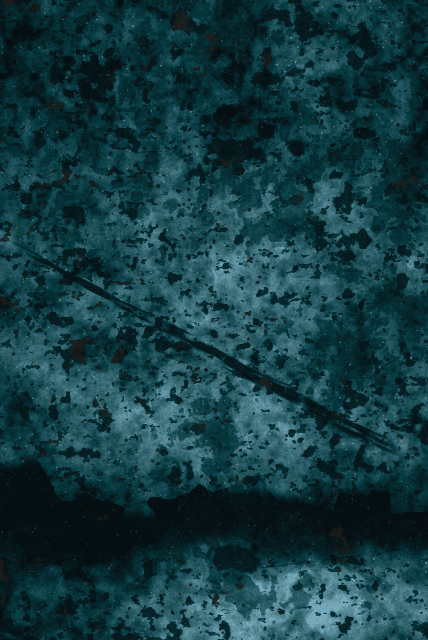
A Shadertoy shader for this texture:

```glsl
float hash(vec2 p) {
    vec3 q = fract(vec3(p.xyx) * 0.1031);
    q += dot(q, q.yzx + 33.33);
    return fract((q.x + q.y) * q.z);
}

vec2 hash2(vec2 p) {
    return vec2(hash(p), hash(p + 57.3));
}

float noise(vec2 p) {
    vec2 cell = floor(p), f = fract(p);
    f = f * f * (3.0 - 2.0 * f);
    float low = mix(hash(cell), hash(cell + vec2(1, 0)), f.x);
    float high = mix(hash(cell + vec2(0, 1)), hash(cell + vec2(1, 1)), f.x);
    return mix(low, high, f.y);
}

float fbm(vec2 p) {
    float sum = 0.0, amp = 0.53;
    for (int i = 0; i < 4; i++) {
        sum += amp * noise(p);
        p = mat2(1.6, 1.2, -1.2, 1.6) * p + 17.7;
        amp *= 0.5;
    }
    return sum;
}

// Random brightness of the nearest cell: flat, trowelled patches
float patches(vec2 p) {
    vec2 cell = floor(p);
    float nearest = 9.0, value = 0.0;
    for (int j = -1; j <= 1; j++)
    for (int i = -1; i <= 1; i++) {
        vec2 id = cell + vec2(i, j);
        float d = length(id + hash2(id) - p);
        if (d < nearest) { nearest = d; value = hash(id + 9.1); }
    }
    return value - 0.5;
}

// Sparse round grains; x is coverage, y a random value
vec2 specks(vec2 p, float density) {
    vec2 id = floor(p);
    vec2 center = 0.3 + 0.4 * hash2(id + 3.0);
    float radius = mix(0.12, 0.32, hash(id + 21.0));
    float disc = 1.0 - smoothstep(radius - 0.1, radius + 0.15, length(fract(p) - center));
    return vec2(disc * step(hash(id), density), hash(id + 71.0));
}

float blot(vec2 p, vec2 center, vec2 size, float rough) {
    float d = length((p - center) / size) + (rough - 0.5) * 3.0;
    return 1.0 - smoothstep(0.75, 1.15, d);
}

// Smeared diagonal gouge
float gouge(vec2 p) {
    vec2 dir = normalize(vec2(1.0, -0.55));
    vec2 rel = p - vec2(0.0, 0.635);
    float along = dot(rel, dir);
    float across = dot(rel, vec2(-dir.y, dir.x)) + 0.012 * (noise(vec2(along * 9.0, 2.0)) - 0.5);
    float width = mix(0.009, 0.02, smoothstep(0.1, 0.6, along));
    float profile = exp(-across * across / (width * width));
    float streak = noise(vec2(along * 32.0 + across * 60.0, across * 240.0 - along * 18.0));
    float breakup = fbm(p * 55.0);
    float ends = smoothstep(-0.02, 0.1, along) * (1.0 - smoothstep(0.66, 0.74, along));
    return smoothstep(0.5, 0.8, profile * (0.3 + 0.5 * streak + 0.5 * breakup)) * ends;
}

float scratches(vec2 p) {
    float sum = 0.0;
    for (int i = 0; i < 18; i++) {
        vec2 seed = vec2(float(i) * 3.7, 11.0);
        vec2 rel = p - hash2(seed) * vec2(0.67, 1.0);
        float angle = (hash(seed + 5.0) - 0.5) * 2.4;
        float len = mix(0.02, 0.09, hash(seed + 8.0));
        vec2 dir = vec2(cos(angle), sin(angle));
        float d = length(rel - dir * clamp(dot(rel, dir), -len, len));
        float tone = hash(seed + 13.0) > 0.4 ? -1.0 : 0.8;
        sum += tone * (1.0 - smoothstep(0.0003, 0.0016, d));
    }
    return sum * smoothstep(0.35, 0.6, noise(p * 60.0));
}

// Teal ramp, indexed by its green level
vec3 teal(float level) {
    return vec3(0.02 + max(level - 0.22, 0.0), level, level * 1.08 + 0.008);
}

void mainImage(out vec4 fragColor, in vec2 fragCoord) {
    vec2 p = fragCoord / iResolution.y;
    p.x += 0.3333 - 0.5 * iResolution.x / iResolution.y;
    float broad = fbm(p * 6.0), medium = fbm(p * 22.0 + 40.0), fine = fbm(p * 75.0 + 9.0);
    vec2 warped = p + 0.03 * (vec2(medium, fbm(p * 22.0 + 80.0)) - 0.5);

    // Uneven light, mottling and vertical stains
    vec2 q = (p - vec2(0.375, 0.52)) / vec2(0.37, 0.47);
    float level = mix(0.11, 0.41, exp(-1.1 * dot(q, q)));
    float foot = 1.0 - smoothstep(0.10, 0.2, p.y);
    level += foot * 0.2 * smoothstep(0.15, 0.5, p.x + 0.5 * (broad - 0.5));
    float mottle = 0.45 * (broad - 0.5) + 0.4 * (medium - 0.5) + 0.45 * (fine - 0.5);
    mottle += 0.14 * patches(warped * 24.0) + 0.1 * patches(warped * 55.0 + 7.0);
    mottle += 0.25 * (fbm(p * vec2(26.0, 3.5)) - 0.5);
    level += mottle * (0.35 + 1.2 * level);
    level += foot * 0.2 * smoothstep(0.53, 0.66, fbm(p * 13.0 + 31.0)) * smoothstep(0.2, 0.45, p.x);

    // Damp band with a scalloped upper edge
    float edge = 0.225 - 0.04 * smoothstep(0.45, 0.6, p.x) + 0.05 * patches(warped * 13.0);
    edge += 0.09 * (broad - 0.5);
    float band = 1.0 - smoothstep(edge - 0.008, edge + 0.012, p.y);
    band *= smoothstep(0.08, 0.17, p.y + 0.14 * (medium - 0.5));
    level *= 1.0 - 0.72 * band;
    level *= 1.0 - 0.35 * exp(-pow((p.y - 0.21) / 0.06, 2.0));

    // Pits, blots and gouges
    float wear = 0.14 * (fbm(p * 8.0 + 60.0) - 0.5);
    float pits = smoothstep(0.62, 0.7, fbm(p * 48.0 + 3.0) + wear);
    pits = max(pits, 0.85 * smoothstep(0.64, 0.72, fbm(p * vec2(85.0, 120.0)) + wear));
    float stains = smoothstep(0.62, 0.72, fbm(p * vec2(15.0, 12.0) + 90.0) + 0.5 * (fine - 0.5));
    float blots = blot(p, vec2(0.463, 0.768), vec2(0.014, 0.012), 0.5 + 0.2 * (fine - 0.5));
    blots = max(blots, blot(p, vec2(0.365, 0.757), vec2(0.035, 0.024), fine));
    blots = max(blots, blot(p, vec2(0.135, 0.875), vec2(0.035, 0.04), fine));
    blots = max(blots, blot(p, vec2(0.388, 0.12), vec2(0.035, 0.028), medium));
    float dark = max(max(0.8 * pits, 0.55 * stains), max(0.85 * blots, 0.88 * gouge(p)));
    level = mix(level, 0.06, dark);
    level += 0.08 * scratches(p);

    // Surface grain and mineral flecks
    level += 0.07 * (noise(p * 420.0) - 0.5) * (0.4 + 2.0 * max(level, 0.0));
    vec3 color = teal(clamp(level, 0.055, 0.66));
    float rust = smoothstep(0.64, 0.74, fbm(p * 32.0 + 120.0)) * pits;
    color = mix(color, vec3(0.15, 0.13, 0.11), 0.6 * rust);
    vec2 dust = specks(p * 210.0, 0.035);
    vec3 fleck = mix(vec3(0.45, 0.62, 0.63), vec3(0.42, 0.35, 0.27), step(0.75, dust.y));
    color = mix(color, fleck, dust.x * 0.65 * (0.3 + 0.7 * smoothstep(0.05, 0.35, level)));
    vec2 holes = specks(p * 120.0 + 5.0, 0.05);
    color = mix(color, vec3(0.03, 0.08, 0.09), 0.75 * holes.x);
    fragColor = vec4(color, 1.0);
}
```
